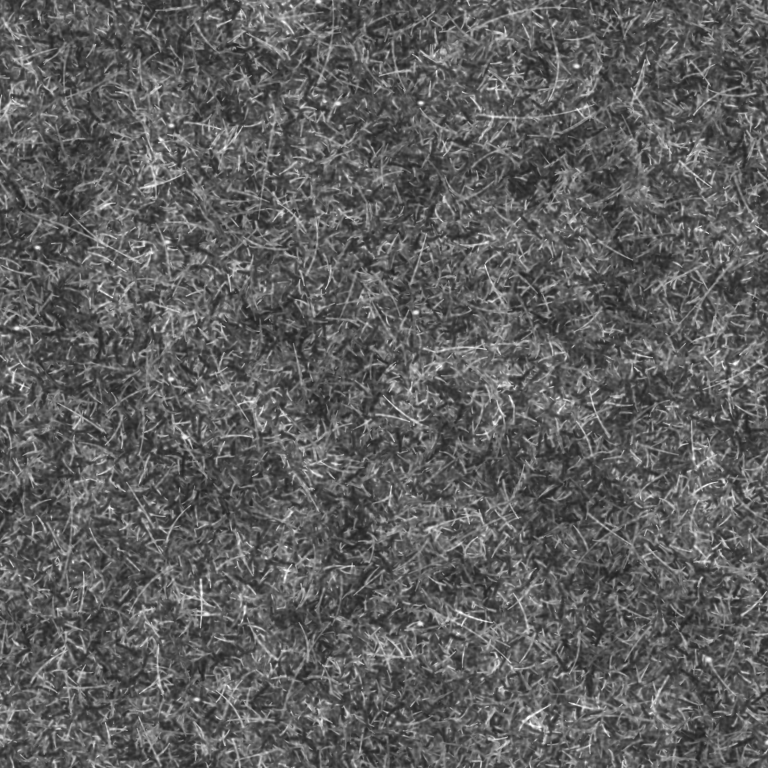
This texture is drawn by a WebGL 1 fragment shader. Its source:

```glsl
precision highp float;
// Dry, matted grass in grey: many layers of short curved blades painted over
// each other on jittered grids, with soft patches, grain, a few long stalks
// and pale specks. Tone is summed as a bell curve and mapped by an exponential.

uniform vec2 u_resolution;

vec3 hash3(vec2 p) {
  vec3 q = fract(p.xyx * vec3(0.1031, 0.1030, 0.0973));
  q += dot(q, q.yxz + 33.33);
  return fract((q.xxy + q.yzz) * q.zyx);
}

vec2 gradientAt(vec2 cell) {
  float angle = 6.2832 * hash3(cell).x;
  return vec2(cos(angle), sin(angle));
}

float gradientNoise(vec2 p) {
  vec2 i = floor(p), f = fract(p);
  vec2 u = f * f * f * (f * (f * 6.0 - 15.0) + 10.0);
  vec2 e = vec2(1.0, 0.0);
  float low = mix(dot(gradientAt(i), f), dot(gradientAt(i + e.xy), f - e.xy), u.x);
  float high = mix(dot(gradientAt(i + e.yx), f - e.yx), dot(gradientAt(i + e.xx), f - e.xx), u.x);
  return mix(low, high, u.y);
}

// Paints one blade per grid cell over the tone; blades reach half a cell,
// so the four nearest cells are enough.
float paintBlades(float tone, vec2 p, float cellSize, float seed, float minShade) {
  vec2 g = p / cellSize + seed * vec2(0.37, 0.71);
  vec2 corner = floor(g - 0.5);
  for (int j = 0; j < 2; j++) {
    for (int i = 0; i < 2; i++) {
      vec2 cell = corner + vec2(float(i), float(j));
      vec3 place = hash3(cell + seed * 17.3 + 5.0);
      vec3 look = hash3(cell + seed * 29.1 + 211.0);
      float angle = 6.2832 * place.z;
      vec2 axis = vec2(cos(angle), sin(angle));
      vec2 d = (g - cell - place.xy) * cellSize;
      vec2 local = vec2(dot(d, axis), dot(d, vec2(-axis.y, axis.x)));

      float reach = cellSize * (0.16 + 0.2 * look.y);
      float along = clamp(local.x / reach, -1.0, 1.0);
      local.y -= (look.z - 0.5) * 0.4 * reach * along * along;
      float shade = mix(minShade, 1.0, look.x);
      float width = mix(0.0062, 0.0036, shade) * (0.75 - 0.25 * along);
      width = max(width, 1.3 / u_resolution.y);
      float dist = length(vec2(max(abs(local.x) - reach, 0.0), local.y));
      float cover = 0.9 * (1.0 - smoothstep(0.0, width, dist));
      tone = mix(tone, 4.4 * (shade - 0.456), cover);
    }
  }
  return tone;
}

// Small pale fragments in some of the cells of a coarse grid.
float paintSpecks(float tone, vec2 p) {
  vec2 g = p / 0.16;
  vec2 cell = floor(g);
  vec3 r = hash3(cell + 77.0);
  vec2 d = (g - cell - 0.1 - 0.8 * r.xy) * 0.16;
  float cover = 1.0 - smoothstep(0.001, 0.006, length(d * vec2(0.8, 1.2)));
  return mix(tone, 2.9, cover * step(r.z, 0.4));
}

void main() {
  vec2 p = gl_FragCoord.xy / u_resolution.y;

  // Thatch beneath the blades
  float tone = 2.4 * (gradientNoise(p * 140.0) + gradientNoise(p * 83.0 + 40.0));

  // Short blades of mixed length
  for (int k = 0; k < 36; k++) {
    float layer = float(k) + 1.0;
    float cellSize = mix(0.028, 0.055, fract(layer * 0.618));
    tone = paintBlades(tone, p, cellSize, layer, 0.0);
  }

  // Brighter blades on top, then long stalks
  for (int k = 0; k < 3; k++) {
    tone = paintBlades(tone, p, 0.1, float(k) + 41.0, 0.6);
  }
  tone = mix(tone, paintBlades(tone, p, 0.21, 53.0, 0.65), 0.8);

  // Light and dark patches, fine grain
  tone += gradientNoise(p * 7.0 + 3.0) + 0.9 * gradientNoise(p * 18.0 + 9.0);
  tone += 1.2 * gradientNoise(p * 200.0 + 17.0) - 0.07;
  tone = paintSpecks(tone, p);

  gl_FragColor = vec4(vec3(0.352 * exp(0.34 * tone)), 1.0);
}
```
